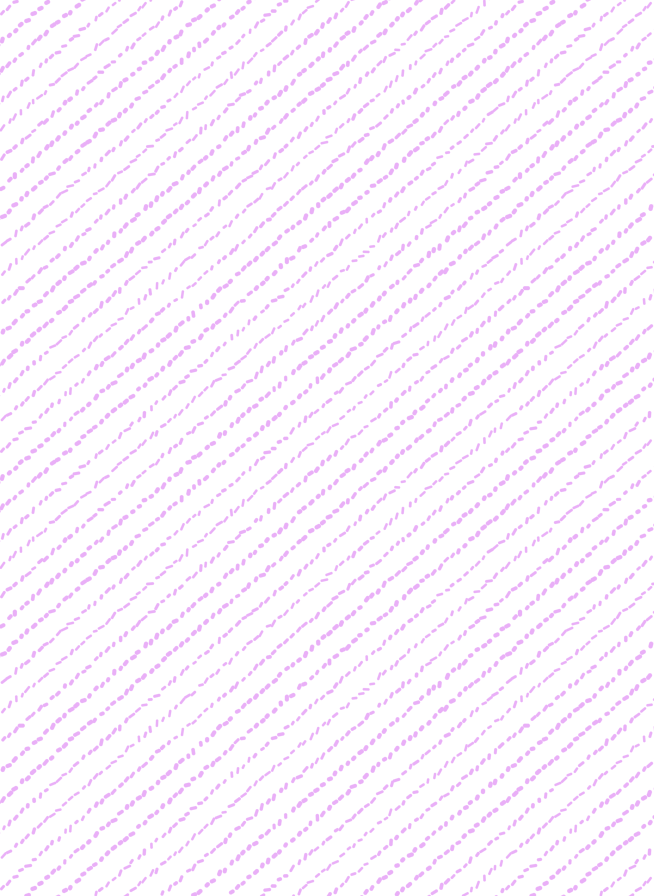
This pattern is drawn by a Shadertoy shader. Its source:

```glsl
// Diagonal rows of small hand-drawn lilac marks on white. Each row is a chain
// of jittered capsules whose weight swells and fades from row to row, with
// gradient noise changing weight and lean along it; the layout tiles exactly.

const float LINE_GAP = 0.03255;      // vertical row spacing / canvas height
const float LINE_OFFSET = 0.24;      // height of first row, in row spacings
const float SLOPE = 0.866;           // rise of a row per unit of x
const float LINES_PER_TILE = 15.0;
const float MARKS_PER_TILE = 82.0;
const float WEIGHT_PERIOD = 5.0;     // rows from one heavy band to the next
const float WEIGHT_CENTER = 3.6;     // row at the middle of a heavy band
const float NOISE_CELLS = 12.0;      // noise cells along a row, per tile
const vec2 THIN_MARK = vec2(0.043, 0.070);  // radius, half length
const vec2 BOLD_MARK = vec2(0.073, 0.038);
const vec3 PAPER = vec3(1.0);
const vec3 LILAC = vec3(0.915, 0.685, 0.97);
const float TAU = 6.28319;

float hash(vec2 p) {
    vec3 q = fract(p.xyx * vec3(0.1031, 0.1030, 0.0973));
    q += dot(q, q.yzx + 33.33);
    return fract((q.x + q.y) * q.z);
}

// Signed random value in -1..1
float jitter(vec2 id, float seed) {
    return 2.0 * hash(id + seed) - 1.0;
}

// Gradient noise along one row, wrapping at the tile edge
float rowNoise(float mark, float row, float seed) {
    float t = mark * NOISE_CELLS / MARKS_PER_TILE;
    float cell = floor(t);
    float f = t - cell;
    float g0 = jitter(vec2(mod(cell, NOISE_CELLS), row), seed);
    float g1 = jitter(vec2(mod(cell + 1.0, NOISE_CELLS), row), seed);
    float blend = f * f * f * (f * (f * 6.0 - 15.0) + 10.0);
    return 2.0 * mix(g0 * f, g1 * (f - 1.0), blend);
}

float capsule(vec2 p, vec2 dir, float halfLength, float radius) {
    float along = clamp(dot(p, dir), -halfLength, halfLength);
    return length(p - dir * along) - radius;
}

// Distance from p to one mark of a row
float markDistance(vec2 p, float mark, float row) {
    vec2 id = vec2(mod(mark, MARKS_PER_TILE), mod(row, LINES_PER_TILE));
    float spacing = LINES_PER_TILE / (SLOPE * MARKS_PER_TILE);

    // Place the mark on its row, slightly off the regular beat
    float x = (mark + 0.5 + 0.16 * jitter(id, 11.0)) * spacing;
    float y = row + LINE_OFFSET + SLOPE * x + 0.045 * jitter(id, 23.0);

    // Heavy and light bands, broken up along the row
    float band = 0.5 + 0.5 * cos(TAU * (row - WEIGHT_CENTER) / WEIGHT_PERIOD);
    float weight = band + 0.6 * rowNoise(id.x, id.y, 37.0)
                 + 0.22 * jitter(id, 41.0);
    vec2 size = mix(THIN_MARK, BOLD_MARK, clamp(weight, 0.0, 1.0));
    size.y *= 1.0 + 0.45 * jitter(id, 53.0);

    // Runs of upright dashes alternate with runs lying along the row
    float lean = 0.85 + 0.7 * rowNoise(id.x, id.y, 67.0)
               + 0.5 * jitter(id, 71.0);
    return capsule(p - vec2(x, y), vec2(cos(lean), sin(lean)), size.y, size.x);
}

void mainImage(out vec4 fragColor, in vec2 fragCoord) {
    vec2 p = fragCoord / (iResolution.y * LINE_GAP);
    float pixel = 1.0 / (iResolution.y * LINE_GAP);

    // Nearest row, then the nearest marks on it
    float row = round(p.y - SLOPE * p.x - LINE_OFFSET);
    float nearest = floor(p.x * SLOPE * MARKS_PER_TILE / LINES_PER_TILE);
    float dist = 1.0;
    for (float i = -2.0; i <= 2.0; i++) {
        dist = min(dist, markDistance(p, nearest + i, row));
    }

    float ink = smoothstep(0.75 * pixel, -0.75 * pixel, dist);
    fragColor = vec4(mix(PAPER, LILAC, ink), 1.0);
}
```
